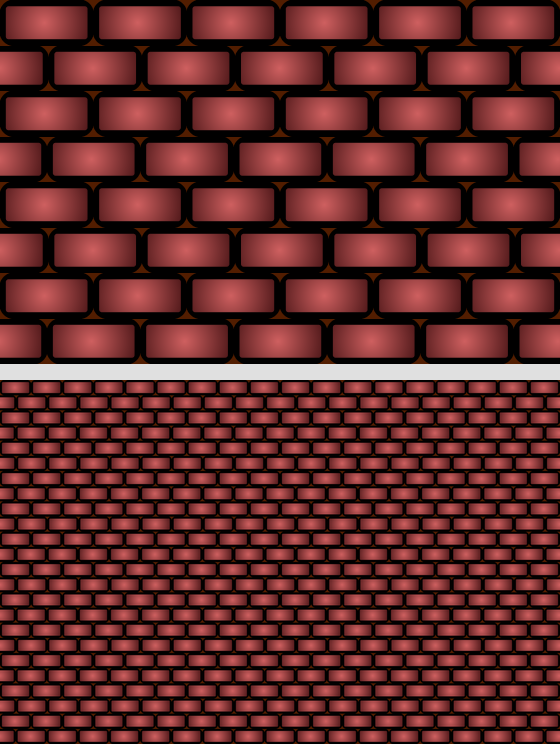
Top: one tile. Bottom: repeated 3 by 3.
A Shadertoy shader for this pattern:

```glsl
// A running-bond brick wall: rounded red bricks, each lit by a radial glow,
// inside thick black outlines whose rounded corners leave brown mortar cusps.
// Rounded-box distances are evaluated in one repeating cell per brick.

const vec2  REPEATS        = vec2(6.0, 8.0);    // bricks across, courses down
const vec2  CELL           = vec2(2.056, 1.0);  // lengths in course heights
const vec2  BRICK_HALF     = vec2(0.900, 0.362);
const float BRICK_RADIUS   = 0.06;
const float OUTLINE_GROW   = 0.016;             // overlap that closes the joints
const float OUTLINE_RADIUS = 0.335;
const vec2  GLOW_CENTER    = vec2(-0.05, 0.0);
const float GLOW_RADIUS    = 1.0;
const float HALF_SHIFT     = 0.504;             // offset of alternate courses
const float EXTRA_SHIFT    = 0.016;             // added on every fourth course

const vec3 MORTAR  = vec3(0.32, 0.115, 0.0);
const vec3 OUTLINE = vec3(0.005, 0.0, 0.0);
const vec3 GLOW    = vec3(0.81, 0.375, 0.375);
const vec3 SHADE   = vec3(0.33, 0.105, 0.11);

float roundedBox(vec2 p, vec2 halfSize, float radius) {
    vec2 q = abs(p) - halfSize + radius;
    return length(max(q, 0.0)) + min(max(q.x, q.y), 0.0) - radius;
}

float coverage(float dist, float pixel) {
    return clamp(0.5 - dist / pixel, 0.0, 1.0);
}

// Horizontal course offset, in bricks; repeats every four courses.
float courseShift(float course) {
    float phase = mod(course, 4.0);
    float alternate = 1.0 - mod(phase, 2.0);
    return alternate * HALF_SHIFT + step(1.5, phase) * alternate * EXTRA_SHIFT;
}

void mainImage(out vec4 fragColor, in vec2 fragCoord) {
    // Brick cell, centred on the brick
    vec2 grid = fragCoord / iResolution.xy * REPEATS;
    grid.x -= courseShift(floor(grid.y));
    vec2 p = (fract(grid) - 0.5) * CELL;
    float pixel = CELL.y * REPEATS.y / iResolution.y;

    // Black surround over mortar
    float outline = roundedBox(p, CELL * 0.5 + OUTLINE_GROW, OUTLINE_RADIUS);
    vec3 color = mix(MORTAR, OUTLINE, coverage(outline, pixel));

    // Glowing brick face
    float falloff = min(length(p - GLOW_CENTER) / GLOW_RADIUS, 1.0);
    float brick = roundedBox(p, BRICK_HALF, BRICK_RADIUS);
    color = mix(color, mix(GLOW, SHADE, falloff), coverage(brick, pixel));

    fragColor = vec4(color, 1.0);
}
```
